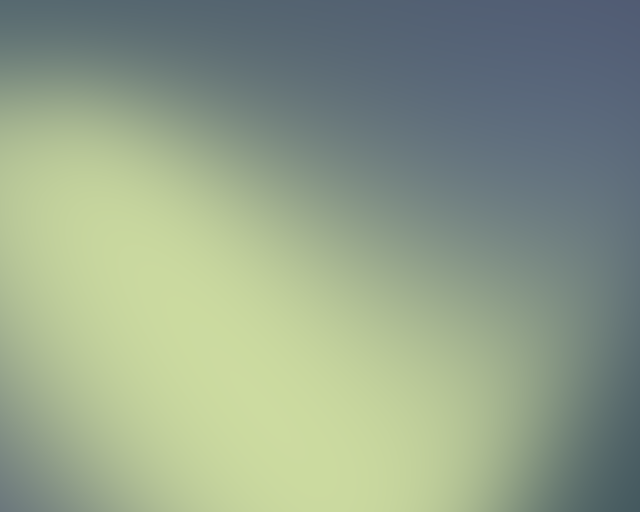
A Shadertoy shader for this background:

```glsl
// A soft, blurred lime glow that sweeps from the left edge down to the bottom,
// set on slate blue. Three logistic falloffs with curved borders shape the glow;
// the slate is a blend of four corner tints with a faint haze on the right.

#define LIME        vec3(0.818, 0.876, 0.634)
#define SLATE_TL    vec3(0.305, 0.380, 0.424)
#define SLATE_TR    vec3(0.290, 0.330, 0.420)
#define SLATE_BL    vec3(0.333, 0.380, 0.455)
#define SLATE_BR    vec3(0.240, 0.322, 0.355)
#define HAZE        vec3(0.050, 0.055, 0.075)
#define HAZE_CENTRE vec2(0.88, 0.65)
#define HAZE_RADIUS 0.38
#define LEFT_BLUR   0.10
#define RIGHT_BLUR  0.065

// Smooth step from 0 to 1, centred where the distance is zero
float softEdge(float distanceInside, float blur) {
    return 1.0 / (1.0 + exp(-distanceInside / blur));
}

// Strength of the lime glow, with uv running from 0 to 1
float glowStrength(vec2 uv) {
    // The upper border sinks and grows softer toward the right
    float topHeight = 0.82 - 0.42 * smoothstep(0.08, 0.90, uv.x);
    float topBlur = mix(0.07, 0.14, smoothstep(0.10, 0.65, uv.x));
    float top = softEdge(topHeight - uv.y, topBlur);

    // The side borders close in toward the lower corners
    float leftBorder = 0.155 - 0.70 * uv.y + 0.30 * uv.y * uv.y;
    float left = softEdge(uv.x - leftBorder, LEFT_BLUR);
    float rightBorder = 0.80 + 0.37 * uv.y;
    float right = softEdge(rightBorder - uv.x, RIGHT_BLUR);

    return top * left * right;
}

// Slate background with a pale haze
vec3 slateColour(vec2 uv) {
    vec3 lower = mix(SLATE_BL, SLATE_BR, uv.x);
    vec3 upper = mix(SLATE_TL, SLATE_TR, uv.x);
    vec2 offset = (uv - HAZE_CENTRE) / HAZE_RADIUS;
    return mix(lower, upper, uv.y) + HAZE * exp(-dot(offset, offset));
}

void mainImage(out vec4 fragColor, in vec2 fragCoord) {
    vec2 uv = fragCoord / iResolution.xy;
    vec3 colour = mix(slateColour(uv), LIME, glowStrength(uv));
    fragColor = vec4(colour, 1.0);
}
```
